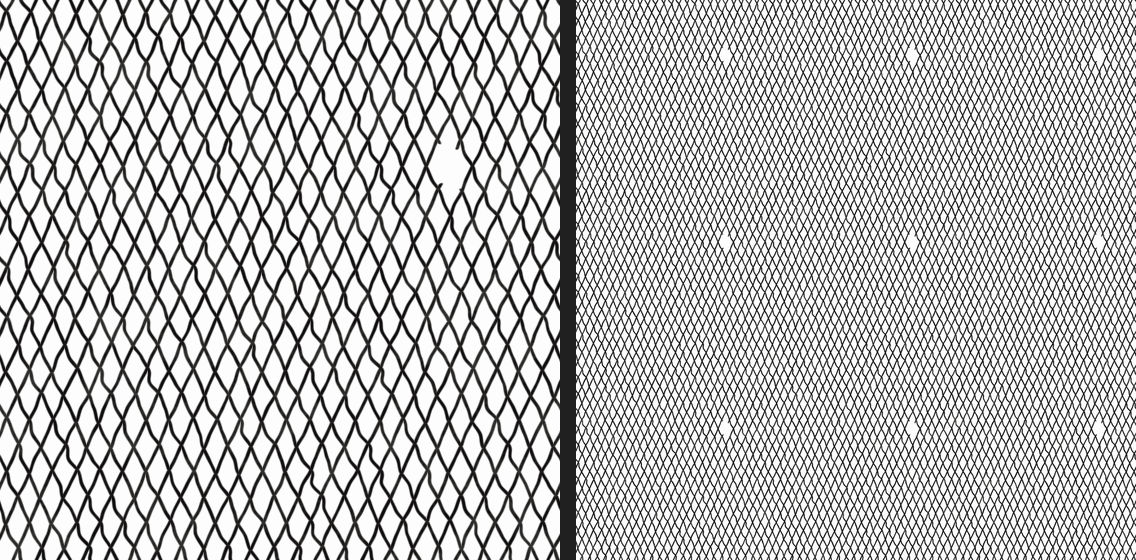
Left, the tile; right, the same tile 3 across and 3 down.
A Shadertoy shader for this pattern:

```glsl
// Hand-inked wire netting: wobbly crossing strands form tall diamonds, with one torn opening.

const vec2 REPEATS = vec2(24.0, 11.0);      // diamonds across and down
const vec2 PHASE = vec2(0.25, 0.73);        // lattice shift, in cells
const float KNOTS = 4.0;                    // wobble knots per cell along a strand
const float HALF_WIDTH = 0.0029;            // half the stroke, in canvas units
const float WIDTH_VARIATION = 0.13;
const float EDGE_SOFTNESS = 0.0007;
const float RISING_WOBBLE = 0.045;          // sideways wander, in cells
const float FALLING_WOBBLE = 0.105;
const float FALLING_SAG = 0.05;             // regular bow between crossings
const vec2 TEAR = vec2(19.0, 7.0);          // crossing that is torn away
const float RISING_TEAR = 0.36;             // torn reach along each strand, in cells
const float FALLING_TEAR = 0.47;
const vec3 PAPER = vec3(0.993);
const vec3 INK_DARK = vec3(0.055, 0.048, 0.047);
const vec3 INK_WORN = vec3(0.185, 0.183, 0.175);
const float CROSSING_WEAR = 0.3;
const float TAU = 6.2831853;

float hash(vec2 p) {
    vec3 q = fract(vec3(p.xyx) * 0.1031);
    q += dot(q, q.yzx + 33.33);
    return fract((q.x + q.y) * q.z);
}

// Value noise that wraps over the canvas after the given number of cells
float wrappedNoise(vec2 uv, vec2 cells) {
    vec2 p = uv * cells;
    vec2 i = floor(p);
    vec2 f = smoothstep(0.0, 1.0, p - i);
    vec4 h;
    for (int c = 0; c < 4; c++) {
        vec2 corner = vec2(float(c % 2), float(c / 2));
        h[c] = hash(floor(mod(i + corner + 0.5, cells)) + cells);
    }
    return mix(mix(h.x, h.y, f.x), mix(h.z, h.w, f.x), f.y);
}

// Random sideways push of one knot, keyed by its wrapped lattice point
float knotPush(float strand, float knot, float lean) {
    vec2 p = vec2(KNOTS * strand + lean * knot, knot);
    p = floor(mod(p + 0.5, REPEATS * KNOTS));
    return 2.0 * hash(p + 150.0 * (lean + 2.0)) - 1.0;
}

// Horizontal centre of a strand at height v, in cells
float strandCentre(float strand, float v, float lean) {
    float t = v * KNOTS;
    float knot = floor(t);
    float push = mix(knotPush(strand, knot, lean),
                     knotPush(strand, knot + 1.0, lean),
                     smoothstep(0.0, 1.0, t - knot));
    float wobble = lean > 0.0 ? RISING_WOBBLE : FALLING_WOBBLE;
    float sag = lean > 0.0 ? 0.0 : FALLING_SAG * 0.5 * cos(2.0 * TAU * v);
    return strand + lean * v + wobble * push + sag;
}

// Ink coverage of the strands rising (lean 1) or falling (lean -1) to the right
float strandCoverage(vec2 cell, float lean, float pressure) {
    float strand = round(cell.x - lean * cell.y);
    float centre = strandCentre(strand, cell.y, lean);

    // Perpendicular distance from the local slope
    float stepV = 0.04;
    float rise = strandCentre(strand, cell.y + stepV, lean)
               - strandCentre(strand, cell.y - stepV, lean);
    float slope = rise / (2.0 * stepV) * REPEATS.y / REPEATS.x;
    float dist = abs(cell.x - centre) / REPEATS.x * inversesqrt(1.0 + slope * slope);

    // Broken ends around the torn crossing
    if (abs(strand - (TEAR.x - lean * TEAR.y)) < 0.5) {
        float reach = lean > 0.0 ? RISING_TEAR : FALLING_TEAR;
        float missing = max(reach - abs(cell.y - TEAR.y), 0.0) / REPEATS.y;
        dist = length(vec2(dist, missing));
    }

    float halfWidth = HALF_WIDTH * (1.0 + WIDTH_VARIATION * (2.0 * pressure - 1.0));
    float soft = EDGE_SOFTNESS + 0.6 / iResolution.y;
    return 1.0 - smoothstep(halfWidth - soft, halfWidth + soft, dist);
}

void mainImage(out vec4 fragColor, in vec2 fragCoord) {
    vec2 uv = fragCoord / iResolution.xy;
    vec2 cell = uv * REPEATS - PHASE;

    // Two families of strands
    float pressure = wrappedNoise(uv, vec2(70.0, 60.0));
    float rising = strandCoverage(cell, 1.0, pressure);
    float falling = strandCoverage(cell, -1.0, 1.0 - pressure);
    float coverage = max(rising, falling);

    // Patchy ink, slightly worn where strands overlap
    float patchy = wrappedNoise(uv, vec2(34.0, 30.0));
    float grain = wrappedNoise(uv, vec2(230.0, 210.0));
    float wear = smoothstep(0.3, 0.9, 0.7 * patchy + 0.3 * grain);
    wear = min(wear + CROSSING_WEAR * rising * falling, 1.0);
    vec3 ink = mix(INK_DARK, INK_WORN, wear);

    fragColor = vec4(mix(PAPER, ink, coverage), 1.0);
}
```
